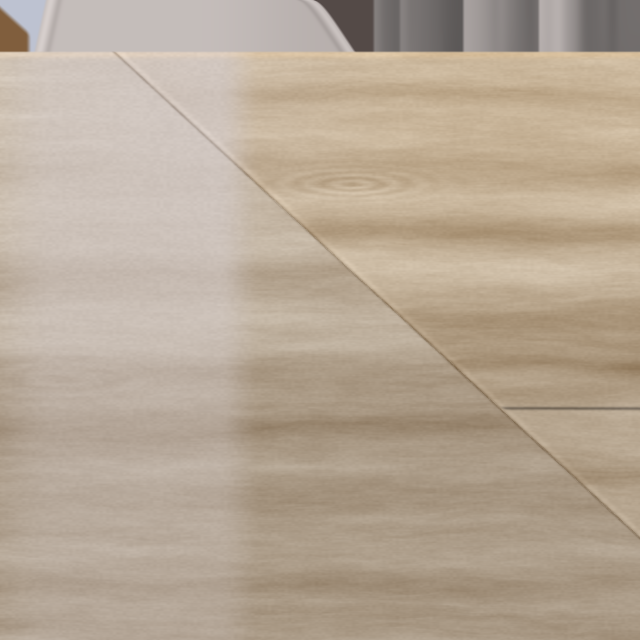
Give the GLSL for this texture, as a Shadertoy shader.

```glsl
// A pale oak tabletop with a diagonal plank joint, seen under a soft window glare,
// with a chair back and grey curtain folds behind its far edge.
// Wood is a stack of soft tonal bands plus stretched noise grain; y runs downward.

float hash(vec2 p) {
    p = fract(p * vec2(0.1031, 0.1137));
    p += dot(p, p.yx + 33.33);
    return fract((p.x + p.y) * p.x * 7.31 + p.y * 5.17);
}

float noise(vec2 p) {
    vec2 i = floor(p), f = fract(p);
    f = f * f * (3.0 - 2.0 * f);
    return mix(mix(hash(i), hash(i + vec2(1, 0)), f.x),
               mix(hash(i + vec2(0, 1)), hash(i + vec2(1, 1)), f.x), f.y);
}

float fbm(vec2 p) {
    float sum = 0.0, amp = 0.5;
    for (int i = 0; i < 4; i++) {
        sum += amp * noise(p);
        p = p * 2.03 + 17.1;
        amp *= 0.5;
    }
    return sum;
}

// Soft bump of half-width w around c
float band(float x, float c, float w) {
    float d = (x - c) / w;
    return exp(-d * d);
}

// Concentric growth rings inside an elliptical patch
float rings(vec2 p, vec2 center, vec2 size, float count) {
    vec2 d = (p - center) / size;
    float r = length(d) + 0.12 * fbm(p * vec2(20, 50));
    return sin(r * count) * exp(-dot(d, d) * 1.3);
}

vec3 backdrop(vec2 p) {
    // Curtain: each fold starts bright and falls into shadow
    vec3 col = vec3(0.33, 0.29, 0.28);
    float soft = 0.003;
    float fold = mix(0.49, 0.40, smoothstep(0.585, 0.622, p.x));
    fold = mix(fold, mix(0.50, 0.35, smoothstep(0.625, 0.72, p.x)), smoothstep(-soft, soft, p.x - 0.625));
    fold = mix(fold, mix(0.64, 0.42, smoothstep(0.725, 0.84, p.x)), smoothstep(-soft, soft, p.x - 0.724));
    fold = mix(fold, mix(0.68, 0.42, smoothstep(0.87, 0.925, p.x)), smoothstep(-soft, soft, p.x - 0.842));
    fold += 0.05 * (noise(vec2(p.x * 70.0, p.y * 4.0)) - 0.5);
    col = mix(col, fold * vec3(1.02, 0.98, 0.97), smoothstep(0.581, 0.587, p.x));

    // Bright window and warm floor at the far left
    vec3 corner = mix(vec3(0.74, 0.76, 0.82), vec3(0.50, 0.37, 0.24),
                      smoothstep(-0.006, 0.006, p.y - 0.012 - p.x * 0.9) * smoothstep(0.05, 0.04, p.x));
    col = mix(col, corner, smoothstep(0.1, 0.08, p.x));

    // Chair back with curved sides and a pale rim
    float left = p.x - 0.072 + 0.22 * p.y;
    float right = 0.487 + 0.085 * sqrt(p.y / 0.081) * (0.55 + 3.0 * p.y) - p.x;
    float inside = min(left, right);
    vec3 chair = vec3(0.77, 0.74, 0.73) - 0.05 * smoothstep(0.3, 0.52, p.x);
    chair += 0.07 * band(inside, 0.008, 0.006) - 0.06 * band(inside, 0.021, 0.005);
    return mix(col, chair, smoothstep(-0.003, 0.003, inside));
}

vec3 tabletop(vec2 p) {
    float joint = (p.x - 0.178 - (p.y - 0.081) * 1.082) * 0.68;
    float isRight = smoothstep(-0.002, 0.002, joint);
    float y = p.y + 0.024 * (fbm(vec2(p.x * 5.0, p.y * 13.0)) - 0.47);

    // Tonal bands along each plank
    float rightTone = 0.55 * band(y, 0.15, 0.025) + 0.65 * band(y, 0.267, 0.03)
        + 1.1 * band(y, 0.36, 0.02) + 0.85 * band(y, 0.515, 0.055)
        + 0.75 * band(y, 0.575, 0.012) + 0.55 * band(y, 0.615, 0.025)
        + 0.7 * band(y, 0.74, 0.028) - 0.4 * band(y, 0.425, 0.03)
        - 0.3 * band(y, 0.31, 0.015);
    float leftTone = 0.25 * band(y, 0.26, 0.025) + 0.65 * band(y, 0.43, 0.037)
        + 0.55 * band(y, 0.59, 0.03) + 0.85 * band(y, 0.67, 0.04)
        + 0.3 * band(y, 0.79, 0.045) + 0.6 * band(y, 0.91, 0.022)
        + 0.45 * band(y, 0.98, 0.02) - 0.25 * band(y, 0.52, 0.035);
    float tone = mix(leftTone, rightTone, isRight);

    // Streaks, figure and pores
    vec2 g = p + vec2(isRight * 3.7, y - p.y);
    float streak = fbm(g * vec2(4, 48)) - 0.47;
    float fine = fbm(g * vec2(24, 190)) - 0.47;
    tone += 1.0 * streak + 0.55 * fine;
    tone += 0.35 * isRight * rings(p, vec2(0.55, 0.288), vec2(0.14, 0.028), 20.0);
    tone += 0.22 * (1.0 - isRight) * rings(p, vec2(0.1, 0.592), vec2(0.16, 0.035), 14.0);
    tone += 0.6 * isRight * band(p.x, 1.0, 0.06) * band(y, 0.585, 0.016);

    vec3 leftBase = mix(vec3(0.80, 0.745, 0.67), vec3(0.685, 0.625, 0.55), smoothstep(0.15, 0.8, p.y));
    vec3 rightBase = mix(vec3(0.80, 0.725, 0.62), vec3(0.72, 0.655, 0.57), smoothstep(0.15, 0.75, p.y));
    vec3 col = mix(leftBase, rightBase, isRight) - tone * vec3(0.10, 0.115, 0.13);

    // Window glare, sharpest on its right side
    float glare = smoothstep(-0.06, 0.09, p.x) * (1.0 - smoothstep(0.34, 0.41, p.x));
    glare *= mix(0.62, 0.30, smoothstep(0.3, 0.95, p.y));
    glare += 0.18 * band(p.x, 0.36, 0.2) * (1.0 - smoothstep(0.1, 0.65, p.y));
    col = mix(col, vec3(0.82, 0.785, 0.775), glare);
    col += 0.025 * (noise(p * vec2(190, 300)) - 0.5);

    // Joints and the bright far edge
    col -= vec3(0.15, 0.16, 0.17) * band(joint, 0.0, 0.0022) * (0.65 + 0.35 * noise(p * 40.0));
    col += 0.035 * band(joint, 0.006, 0.004);
    col -= vec3(0.25, 0.23, 0.20) * band(p.y, 0.638 + 0.002 * (p.x - 0.8), 0.0026) * smoothstep(0.0, 0.008, joint);
    return col + vec3(0.06, 0.04, 0.01) * band(p.y, 0.085, 0.006);
}

void mainImage(out vec4 fragColor, in vec2 fragCoord) {
    vec2 p = fragCoord / iResolution.xy;
    p.y = 1.0 - p.y;
    vec3 col = mix(backdrop(p), tabletop(p), smoothstep(0.079, 0.083, p.y));
    fragColor = vec4(clamp(col, 0.0, 1.0), 1.0);
}
```
